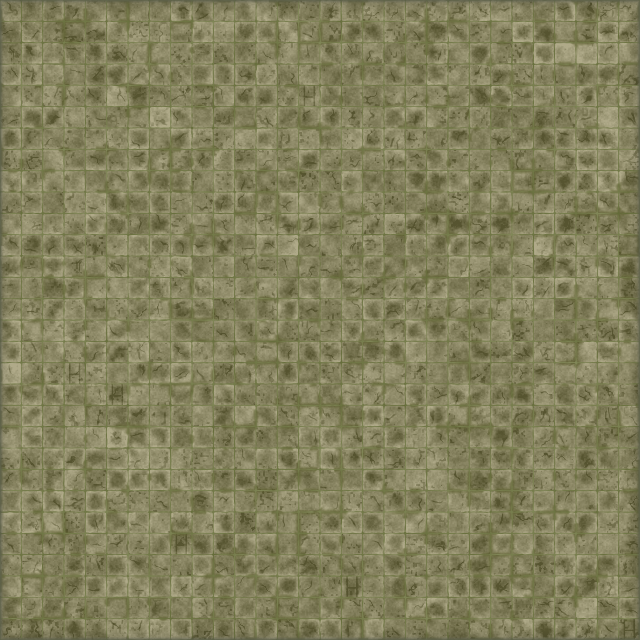
This texture is drawn by a three.js fragment shader. Its source:

```glsl
// Weathered olive stone mosaic: a 30 x 30 grid of small rounded square tiles.
// Each tile hashes its own tone, stains, specks and cracks; thin mossy grout
// separates them and a narrow grey shade runs around the sheet.
varying vec2 vUv;

float hash(vec2 p) {
  vec3 q = fract(p.xyx * vec3(0.1031, 0.1030, 0.0973));
  q += dot(q, q.yzx + 33.33);
  return fract((q.x + q.y) * q.z);
}

float noise(vec2 p) {
  vec2 i = floor(p), f = fract(p);
  f = f * f * (3.0 - 2.0 * f);
  return mix(mix(hash(i), hash(i + vec2(1.0, 0.0)), f.x),
             mix(hash(i + vec2(0.0, 1.0)), hash(i + vec2(1.0, 1.0)), f.x), f.y);
}

float fbm(vec2 p) {
  float sum = 0.0, amp = 0.5;
  for (int i = 0; i < 4; i++) {
    sum += amp * noise(p);
    p = p * 2.07 + 11.3;
    amp *= 0.5;
  }
  return sum / 0.9375;
}

float roundedBox(vec2 p, float halfSize, float radius) {
  vec2 q = abs(p) - halfSize + radius;
  return length(max(q, 0.0)) + min(max(q.x, q.y), 0.0) - radius;
}

// Short wandering cracks on some tiles, and a rare split into small bricks.
float cracks(vec2 p, vec2 cell, vec2 stone) {
  float dark = 0.0;
  for (int i = 0; i < 3; i++) {
    vec2 id = cell + 57.0 * float(i + 1);
    float angle = 6.2832 * hash(id);
    vec2 dir = vec2(cos(angle), sin(angle));
    vec2 q = p - 0.5 * (vec2(hash(id + 3.1), hash(id + 7.7)) - 0.5);
    float across = abs(dot(q, vec2(-dir.y, dir.x)) + 0.22 * (noise(stone * 5.0) - 0.5));
    float along = abs(dot(q, dir));
    float line = (1.0 - smoothstep(0.01, 0.06, across)) * (1.0 - smoothstep(0.15, 0.38, along));
    dark = max(dark, line * step(0.84, hash(id + 13.0)));
  }
  float bricks = min(abs(abs(p.x) - 0.23), max(abs(p.y + 0.05), abs(p.x) - 0.23));
  float split = (1.0 - smoothstep(0.01, 0.06, bricks)) * step(0.988, hash(cell + 91.0));
  return max(dark, split);
}

void main() {
  vec2 grid = vUv * 30.0;
  vec2 cell = floor(grid);
  vec2 p = fract(grid) - 0.5;
  float seed = hash(cell + 5.0);
  float wear = hash(cell + 23.0);
  vec2 stone = grid + 41.0 * vec2(seed, wear);

  // Slightly chipped tile outline.
  float d = roundedBox(p, 0.476, 0.07) + 0.035 * (noise(stone * 6.0) - 0.5);
  float tile = 1.0 - smoothstep(-0.025, 0.03, d);

  // Tone: tile offset, cloudy stains, fine grain and a slow drift over the sheet.
  float cloud = fbm(stone * 2.4);
  float tone = 0.56 + 0.30 * (seed - 0.5);
  tone += 1.0 * (cloud - 0.5);
  tone += 0.26 * (noise(stone * 15.0) - 0.5);
  tone += 0.25 * (fbm(vUv * 5.0) - 0.5);

  // Dark worn centre inside a pale rubbed rim.
  float centre = 1.0 - smoothstep(0.12, 0.46, length(p) + 0.3 * (cloud - 0.5));
  float rim = smoothstep(-0.15, -0.03, d);
  tone -= 0.38 * centre * smoothstep(0.35, 0.9, wear);
  tone += 0.20 * rim * (0.3 + wear);

  // A few pale tiles, then clustered specks and cracks.
  tone += 0.30 * step(0.972, hash(cell + 71.0));
  float specks = smoothstep(0.64, 0.82, noise(stone * 9.0))
               * smoothstep(0.45, 0.65, noise(stone * 2.1 + 19.0));
  tone -= 0.50 * specks * (1.0 - 0.6 * wear);
  tone -= 0.50 * cracks(p, cell, stone);

  vec3 color = mix(vec3(0.39, 0.38, 0.24), vec3(0.65, 0.63, 0.50), clamp(tone, -0.2, 1.15));

  // Moss creeping in from some edges.
  float moss = smoothstep(-0.17, 0.0, d) * smoothstep(0.60, 0.78, noise(grid * 1.7 + 8.0));
  color = mix(color, vec3(0.34, 0.35, 0.16), 0.6 * moss);

  // Green grout, lighter and darker along its length.
  vec3 grout = mix(vec3(0.37, 0.40, 0.20), vec3(0.54, 0.56, 0.38), fbm(grid * 1.8 + 60.0));
  color = mix(grout, color, tile);

  // Grey shade along the border of the sheet.
  vec2 inset = min(vUv, 1.0 - vUv);
  float border = min(inset.x, inset.y);
  color *= 1.0 - 0.10 * (1.0 - smoothstep(0.0, 0.02, border));
  color = mix(vec3(0.36, 0.37, 0.30), color, 0.3 + 0.7 * smoothstep(0.0, 0.006, border));

  gl_FragColor = vec4(color, 1.0);
}
```
